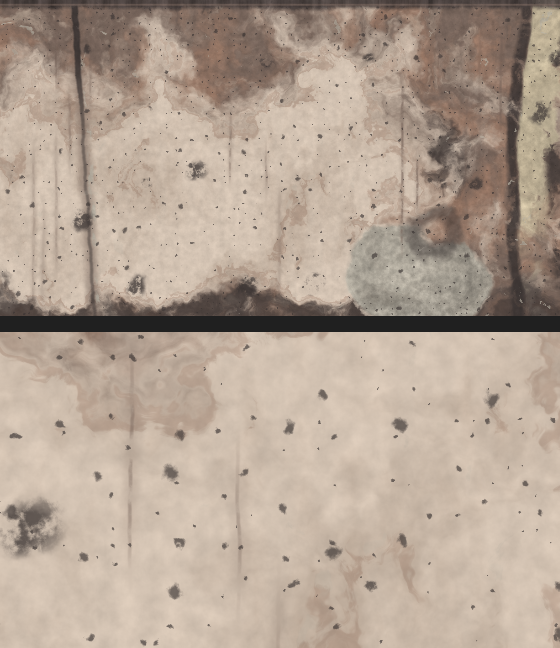
Top, the full canvas; bottom, a detail of the centre.
A Shadertoy shader for this texture:

```glsl
// Weathered plaster wall with damp stains, cracks, drips and peeling patches.
#define CREAM vec3(.835, .770, .705)
#define TAN vec3(.725, .655, .590)
#define UMBER vec3(.430, .360, .325)
#define RUST vec3(.570, .440, .370)
#define SOOT vec3(.225, .200, .195)
#define CHALK vec3(.700, .680, .630)
#define STAIN_WARP .16
#define GRAIN .075
#define SPECK_DENSITY .20
#define DRIPS 16

vec2 hash2(vec2 cell) {
    vec3 h = fract(cell.xyx * vec3(.1031, .1030, .0973));
    h += dot(h, h.yzx + 33.33);
    return fract((h.xx + h.yz) * h.zy);
}

float corner(vec2 cell, vec2 offset) {
    return dot(hash2(cell) * 2. - 1., offset);
}

float gradientNoise(vec2 p) {
    vec2 i = floor(p), f = p - i, e = vec2(1, 0);
    vec2 u = f * f * f * (f * (f * 6. - 15.) + 10.);
    return mix(mix(corner(i, f), corner(i + e, f - e), u.x),
               mix(corner(i + e.yx, f - e.yx), corner(i + 1., f - 1.), u.x), u.y);
}

float fbm(vec2 p) {
    float sum = 0., amp = 1.;
    for (int i = 0; i < 6; i++) {
        sum += amp * gradientNoise(p);
        p = mat2(1.6, 1.2, -1.2, 1.6) * p + 17.3;
        amp *= .56;
    }
    return sum;
}

// Soft elliptical bump, 1 at its centre
float bump(vec2 p, vec2 centre, vec2 radius) {
    vec2 d = (p - centre) / radius;
    return exp(-dot(d, d));
}

float line(float d, float halfWidth, float soft) {
    return 1. - smoothstep(halfWidth, halfWidth + soft, abs(d));
}

// Scattered ragged dots, one candidate per cell
float dots(vec2 p, float scale, float density, float ragged) {
    vec2 q = p * scale + ragged * vec2(fbm(p * scale * 2.), fbm(p * scale * 2. + 9.));
    vec2 cell = floor(q), h = hash2(cell + scale), k = hash2(cell + 71.);
    float r = mix(.06, .20, k.y * k.y);
    float d = length(q - cell - mix(vec2(.3), vec2(.7), h));
    return step(k.x, density) * (1. - smoothstep(r * .5, r * 1.3, d));
}

void mainImage(out vec4 fragColor, in vec2 fragCoord) {
    vec2 p = fragCoord / iResolution.y;
    float px = 1.5 / iResolution.y;
    vec2 warp = vec2(fbm(p * 3.1), fbm(p * 3.1 + 40.));
    vec2 q = p + STAIN_WARP * warp;
    float broad = fbm(q * 4. + 5.), medium = fbm(q * 11. + 21.), fine = fbm(p * 42.);
    float streak = fbm(p * vec2(38., 2.5) + 3.);

    // Bare plaster
    vec3 col = mix(CREAM, TAN, smoothstep(-.35, .75, broad + .35 * medium + .25 * streak));

    // Damp spreading from the top, the right side and the foot
    float damp = .85 * bump(q, vec2(.08, .90), vec2(.42, .24))
        + .80 * bump(q, vec2(.76, .80), vec2(.20, .19))
        + .50 * smoothstep(.78, 1., q.y)
        + .72 * smoothstep(1.08, 1.45, q.x)
        + .75 * (1. - smoothstep(0., .20, q.y));
    float field = damp + .55 * broad + .30 * medium;
    float grime = smoothstep(.22, .85, field);
    vec3 stain = mix(UMBER, RUST, smoothstep(-.3, .4, fbm(q * 5. + 60.)));
    stain = mix(stain, TAN, .65 * smoothstep(.05, .55, fbm(q * 8. + 90.)));
    col = mix(col, stain, .92 * grime);
    col = mix(col, RUST, .30 * line(field - .28, .01, .07));

    // Dark mould in the dampest places
    float mould = .8 * (1. - smoothstep(0., .16, q.y)) + .55 * bump(p, vec2(0., .05), vec2(.16, .2))
        + .85 * bump(q, vec2(1.34, .54), vec2(.07, .17)) + .35 * grime;
    col = mix(col, SOOT, .72 * smoothstep(.50, 1.25, mould + .55 * medium + .25 * fine));

    // Chalky swollen patch
    vec2 w = p + .05 * warp + .012 * medium;
    float swell = min(length((w - vec2(1.25, .13)) / vec2(.15, .17)),
                      length((w - vec2(1.40, .11)) / vec2(.15, .12)));
    vec3 chalk = CHALK * (.93 + .22 * medium + .10 * fine);
    col = mix(col, chalk, .88 * (1. - smoothstep(.88, 1.02, swell)));
    col = mix(col, CREAM, .6 * line(swell - .96, .01, .05) * smoothstep(-.1, .3, medium));
    col = mix(col, SOOT, .5 * line(length(w - vec2(1.37, .27)) - .06, .008, .03) * step(.16, w.y));

    // Pale strip and its dark curved seam at the right
    float side = p.x - 1.62 - .15 * (p.y - .4) * (p.y - .4) + .018 * fbm(p * vec2(12., 5.));
    float strip = smoothstep(.012, .022, side) * (1. - smoothstep(.075, .11, side + .06 * medium - .05 * p.y));
    col = mix(col, vec3(.76, .71, .60) * (1. + .15 * medium),
              .9 * strip * smoothstep(.12, .45, p.y + .25 * medium));
    col = mix(col, SOOT, .85 * line(side, .008, .018) * smoothstep(-.55, .1, medium + .3 * fine));
    col = mix(col, SOOT, .7 * smoothstep(.10, .13, side) * smoothstep(-.1, .4, broad + medium));

    // Main crack: black above, chalky below
    float crack = p.x - .30 + .065 * p.y + .012 * fbm(vec2(p.y * 7., 2.));
    float upper = smoothstep(.55, .85, p.y);
    col = mix(col, UMBER, .45 * line(crack, .004, .03));
    col = mix(col, SOOT, mix(.45, .9, upper) * line(crack, .001 + .005 * upper, px + .003));
    col = mix(col, CHALK, .75 * line(crack - .018, .004, .008) * smoothstep(.0, .35, fbm(p * vec2(30., 14.))));

    // Thin drips and hairlines
    for (int i = 0; i < DRIPS; i++) {
        vec2 h = hash2(vec2(float(i), 5.)), k = hash2(vec2(float(i), 19.));
        float x = p.x - 1.6 * h.x - .006 * fbm(vec2(p.y * 5., float(i)));
        float span = smoothstep(0., .12, .10 + .25 * k.x - abs(p.y - .15 - .75 * h.y));
        col = mix(col, UMBER, .65 * k.y * span * line(x, .0006, px + .001) * smoothstep(-.4, .3, fine));
        col = mix(col, UMBER, .14 * span * line(x, .001, .014));
    }

    // Holes, specks and pale flakes
    float hole = dots(p, 5.5, .30, .13);
    col = mix(col, SOOT, .75 * hole * smoothstep(-.35, .3, fine + medium));
    float specks = max(dots(p, 24., SPECK_DENSITY, .2), dots(p, 60., SPECK_DENSITY * (.6 + grime), .2));
    col = mix(col, SOOT, .65 * specks);
    float flake = smoothstep(.48, .62, fbm(q * 16. + 130.)) * (.25 + .75 * grime);
    col = mix(col, CHALK, .65 * flake);

    // Sooty ledge along the top
    float ledge = smoothstep(.965, .985, p.y + .012 * medium);
    col = mix(col, SOOT * (1.15 + .5 * streak), .88 * ledge);
    col = mix(col, UMBER * 1.2, .5 * line(p.y - .985, .001, .004));

    // Surface grain
    col *= 1. + GRAIN * (1. + grime) * fine + .035 * streak;
    fragColor = vec4(clamp(col, 0., 1.), 1.);
}
```
